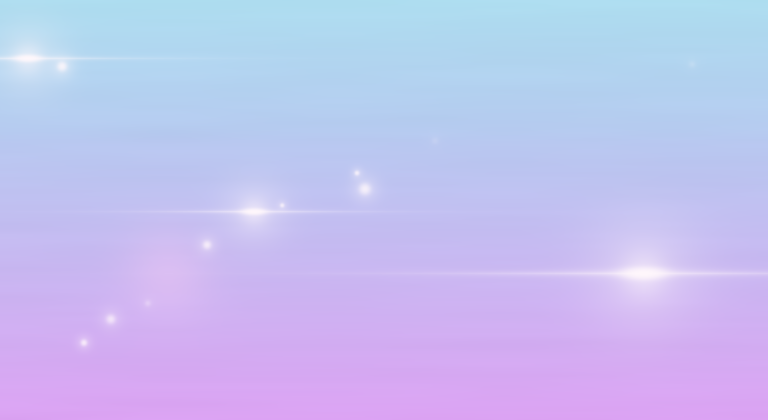
Give the GLSL for this background, as a WebGL 1 fragment shader.

```glsl
precision highp float;

uniform vec2 u_resolution;

const vec3 ORCHID = vec3(0.860, 0.635, 0.950);
const vec3 PERIWINKLE = vec3(0.715, 0.790, 0.940);
const vec3 SKY = vec3(0.680, 0.868, 0.940);
const vec3 WARM_WHITE = vec3(1.0, 0.97, 0.985);
const vec3 PINK_HAZE = vec3(0.94, 0.78, 0.96);

float hash(vec2 p) {
  vec3 q = fract(vec3(p.xyx) * 0.1031);
  q += dot(q, q.yzx + 33.33);
  return fract((q.x + q.y) * q.z);
}

float valueNoise(vec2 p) {
  vec2 cell = floor(p);
  vec2 f = fract(p);
  f = f * f * (3.0 - 2.0 * f);
  float low = mix(hash(cell), hash(cell + vec2(1.0, 0.0)), f.x);
  float high = mix(hash(cell + vec2(0.0, 1.0)), hash(cell + 1.0), f.x);
  return mix(low, high, f.y);
}

// Sky colour by height, with faint horizontal wisps
vec3 backdrop(vec2 p) {
  vec3 color = mix(ORCHID, PERIWINKLE, smoothstep(-0.1, 0.79, p.y) * 0.2 + clamp(p.y / 0.69, 0.0, 1.0) * 0.8);
  color = mix(color, SKY, clamp((p.y - 0.66) / 0.34, 0.0, 1.0));
  float wisps = valueNoise(p * vec2(2.5, 28.0)) + 0.5 * valueNoise(p * vec2(5.0, 75.0));
  return color + (wisps - 0.75) * 0.012;
}

float softGlow(vec2 d, float radius) {
  return exp(-dot(d, d) / (radius * radius));
}

// Small bright dot inside a dim halo
float spark(vec2 p, vec2 center, float radius, float strength) {
  vec2 d = p - center;
  return strength * (1.4 * softGlow(d, radius) + 0.35 * softGlow(d, radius * 2.8));
}

// Long thin streak with a wide hot core and a round halo
float flare(vec2 p, vec2 center, float reach, float thickness, float halo) {
  vec2 d = p - center;
  float along = exp(-abs(d.x) / reach);
  float streak = 1.1 * along * exp(-abs(d.y) / thickness);
  float core = 2.2 * softGlow(d * vec2(0.28, 1.0), thickness * 2.0);
  float bloom = 0.35 * softGlow(d, halo) + 0.55 * softGlow(d, halo * 0.38);
  return streak + core + bloom;
}

void main() {
  vec2 p = gl_FragCoord.xy / u_resolution.y;
  p.x *= (512.0 / 280.0) * u_resolution.y / u_resolution.x;

  vec3 color = backdrop(p);
  color = mix(color, PINK_HAZE, 0.45 * softGlow(p - vec2(0.40, 0.349), 0.105));

  // Horizontal flares
  float light = flare(p, vec2(0.067, 0.861), 0.17, 0.0035, 0.085);
  light += flare(p, vec2(0.605, 0.496), 0.14, 0.0032, 0.075);
  light += flare(p, vec2(1.533, 0.349), 0.30, 0.0060, 0.130);

  // Sparks rising along the diagonal
  light += spark(p, vec2(0.200, 0.184), 0.0065, 0.9);
  light += spark(p, vec2(0.264, 0.240), 0.0095, 0.7);
  light += spark(p, vec2(0.352, 0.278), 0.0070, 0.22);
  light += spark(p, vec2(0.493, 0.417), 0.0085, 0.85);
  light += spark(p, vec2(0.672, 0.511), 0.0045, 0.8);
  light += spark(p, vec2(0.869, 0.550), 0.0115, 1.0);
  light += spark(p, vec2(0.850, 0.588), 0.0050, 0.9);

  // Outlying sparks
  light += spark(p, vec2(0.148, 0.842), 0.0095, 1.1);
  light += spark(p, vec2(1.036, 0.665), 0.0080, 0.10);
  light += spark(p, vec2(1.648, 0.847), 0.0080, 0.12);

  color = mix(color, WARM_WHITE, 1.0 - exp(-light));
  gl_FragColor = vec4(color, 1.0);
}
```
